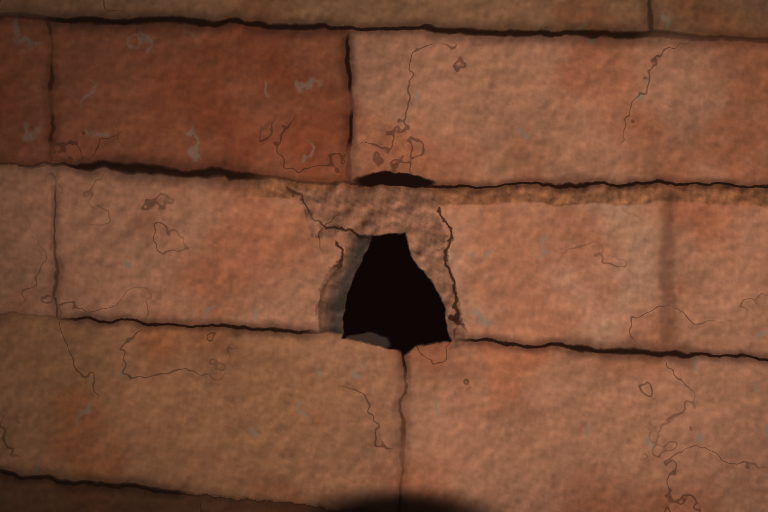
A WebGL 2 fragment shader for this texture:

```glsl
#version 300 es
precision highp float;
// Weathered brick wall with sloping joints and a dark broken hole in the middle.
uniform vec2 u_resolution;
out vec4 outColor;

const vec3 RED = vec3(0.46, 0.26, 0.175);
const vec3 ROSE = vec3(0.575, 0.385, 0.285);
const vec3 PALE = vec3(0.61, 0.435, 0.335);
const vec3 OCHRE = vec3(0.52, 0.345, 0.235);
const vec3 TOP = vec3(0.48, 0.33, 0.23);
const vec3 LOW = vec3(0.32, 0.20, 0.13);
const vec3 MORTAR = vec3(0.46, 0.285, 0.18);
const vec3 RIM = vec3(0.46, 0.305, 0.225);
const vec3 ASH = vec3(0.25, 0.20, 0.165);
const vec3 SHADOW = vec3(0.10, 0.05, 0.033);
const vec3 VOID = vec3(0.05, 0.022, 0.018);
const vec3 FLECK = vec3(0.45, 0.42, 0.37);
const float RELIEF = 0.38, GRAIN = 0.22, WARP = 0.022;

float hash(vec2 p) { return fract(sin(dot(p, vec2(127.1, 311.7))) * 43758.5); }

float noise(vec2 p) {
  vec2 i = floor(p), f = fract(p);
  f = f * f * (3.0 - 2.0 * f);
  return mix(mix(hash(i), hash(i + vec2(1, 0)), f.x),
             mix(hash(i + vec2(0, 1)), hash(i + vec2(1, 1)), f.x), f.y);
}

float fbm(vec2 p) {
  float sum = 0.0, amp = 0.5;
  for (int i = 0; i < 5; i++, amp *= 0.5) {
    sum += amp * noise(p);
    p = mat2(1.6, 1.2, -1.2, 1.6) * p + 7.3;
  }
  return sum;
}

float line(float d, float w) {
  return 1.0 - smoothstep(w * 0.2, w + 1.0 / u_resolution.y, abs(d));
}

// Crisp gap with a soft worn edge around it
float joint(float d, float w) {
  return max(0.92 * line(d, w), 0.38 * line(d, w * 2.0 + 0.009));
}

float span(float x, float a, float b) {
  return smoothstep(a - 0.03, a + 0.03, x) * (1.0 - smoothstep(b - 0.03, b + 0.03, x));
}

float segment(vec2 p, vec2 a, vec2 b) {
  p -= a; b -= a;
  return length(p - b * clamp(dot(p, b) / dot(b, b), 0.0, 1.0));
}

float inside(float d) { return 1.0 - smoothstep(-0.003, 0.003, d); }

void main() {
  vec2 uv = gl_FragCoord.xy / u_resolution * vec2(1.5, 1.0);
  vec2 rough = vec2(fbm(uv * 24.0), fbm(uv * 24.0 + 40.0)) - 0.48;
  vec2 p = uv + rough * WARP;

  // Distance above each bed joint, and the course between them
  vec4 bed = p.y - vec4(0.966 - 0.028 * p.x, 0.681 - 0.042 * smoothstep(0.0, 0.85, p.x),
                        0.387 - 0.058 * p.x, 0.074 - 0.1 * p.x);
  vec4 above = step(0.0, bed);
  vec4 row = above - vec4(0.0, above.xyz);

  // Brick colours
  vec3 upper = mix(RED, ROSE * 0.97, smoothstep(0.67, 0.70, p.x));
  vec3 middle = mix(ROSE, PALE, span(p.x, 0.8, 1.29));
  vec3 lower = mix(OCHRE, ROSE, smoothstep(0.45, 0.95, p.x));
  vec3 col = row.x * TOP + row.y * upper + row.z * middle + row.w * lower + (1.0 - above.w) * LOW;
  col *= mix(vec3(1), vec3(0.96, 0.86, 0.80), smoothstep(0.45, 0.75, fbm(uv * 6.0 + 3.0)));

  // Mortar ledge and crumbled plug over the hole
  float ledge = smoothstep(0.42, 0.55, p.x) * inside(abs(bed.y + 0.018) - 0.02);
  col = mix(col, MORTAR, ledge * 0.85);
  float plug = inside(max(abs(p.x - 0.72 + 0.35 * (p.y - 0.59)) - 0.13, abs(p.y - 0.585) - 0.048));
  col = mix(col, RIM, plug * 0.85);

  // Upright joints, worn and partly filled
  float gaps = smoothstep(0.25, 0.6, noise(uv * vec2(12, 20) + 5.0));
  float wear = 0.4 + 1.2 * noise(uv * vec2(17, 15));
  float dark = row.y * joint(p.x - 0.683, 0.008 * wear) * (0.4 + 0.6 * gaps);
  dark = max(dark, row.y * joint(p.x - 0.1, 0.006) * (0.3 + 0.4 * gaps));
  dark = max(dark, row.z * joint(p.x - 0.11, 0.003) * (0.2 + 0.35 * gaps));
  dark = max(dark, row.z * line(p.x - 1.305, 0.022) * 0.22);
  dark = max(dark, row.w * joint(p.x - 0.787, 0.006 * wear) * (0.35 + 0.6 * gaps));
  dark = max(dark, row.x * joint(p.x - 1.27, 0.006) * 0.65);

  // Bed joints, open along some spans and filled along others
  vec4 open = vec4(0.6 + 0.4 * span(p.x, 0.1, 1.26),
                   0.5 + 0.5 * max(span(p.x, 0.12, 0.5), span(p.x, 0.69, 1.6)),
                   0.25 + 0.75 * max(span(p.x, 0.13, 0.61), span(p.x, 0.9, 1.6)),
                   0.35 + 0.6 * span(p.x, -0.1, 0.36));
  vec4 width = vec4(0.007, 0.003 + 0.006 * span(p.x, 0.17, 0.5),
                    0.003 + 0.005 * span(p.x, 1.12, 1.36), 0.005);
  for (int i = 0; i < 4; i++) dark = max(dark, open[i] * joint(bed[i], width[i] * (0.4 + wear)));
  dark = max(dark, inside(length((p - vec2(0.77, 0.647)) * vec2(0.25, 1.43)) - 0.02));

  // Hole profile, widening downwards, and its broken rims
  float drop = (0.54 - p.y) / 0.22;
  float left = 0.722 - 0.054 * smoothstep(0.0, 0.65, drop) - p.x;
  float right = p.x - 0.79 - 0.087 * smoothstep(-0.1, 0.8, drop);
  float hole = max(max(left, right), max(p.y - 0.542, 0.314 + 0.22 * abs(p.x - 0.79) - p.y));
  float leftRim = inside(max(abs(left - 0.022) - 0.022, abs(p.y - 0.447) - 0.097));
  float rightEdge = 0.855 + 0.05 * smoothstep(0.62, 0.34, p.y);
  float rightRim = inside(max(max(-right, p.x - rightEdge), abs(p.y - 0.47) - 0.15));
  col = mix(col, mix(ASH, RIM * 0.85, smoothstep(0.012, 0.04, left)), leftRim);
  col = mix(col, RIM, 0.85 * rightRim);

  // Cracks fading in and out, and hairlines along noise contours
  vec2 q = p + rough * 0.035;
  float crack = segment(q, vec2(0.57, 0.635), vec2(0.635, 0.56));
  crack = min(crack, segment(q, vec2(0.635, 0.56), vec2(0.72, 0.54)));
  crack = min(crack, segment(q, vec2(0.665, 0.52), vec2(0.622, 0.38)));
  crack = min(crack, segment(q, vec2(0.86, 0.60), vec2(0.90, 0.35)));
  dark = max(dark, (0.2 + 0.5 * gaps) * line(crack, 0.004));
  float hair = line(fbm(uv * 6.0 + 60.0) - 0.5, 0.008);
  dark = max(dark, 0.35 * hair * smoothstep(0.55, 0.75, noise(uv * 7.0 + 31.0)));

  // Relief, grain and bluish lime flecks
  float bump = fbm(uv * 38.0) - fbm(uv * 38.0 + vec2(-0.2, 0.3));
  float crumbly = max(max(ledge, plug), max(leftRim, rightRim));
  col *= 1.0 + bump * RELIEF * (1.0 + 2.2 * crumbly);
  col *= 1.0 + GRAIN * (fbm(uv * 100.0) - 0.48) + 0.26 * (fbm(uv * 7.0 + 20.0) - 0.48);
  vec2 cell = floor(uv * 9.0), spot = fract(uv * 9.0) - 0.5 + rough * 0.9;
  spot += 0.5 * vec2(hash(cell), hash(cell + 9.0)) - 0.25;
  float fleck = step(0.68, hash(cell + 4.0)) * smoothstep(0.16, 0.03, length(spot * vec2(1.5, 0.8)));
  col = mix(col, FLECK, 0.5 * fleck * (1.0 - crumbly));
  col = mix(col, SHADOW, dark);

  // Dark interior with a dim stone on its sill
  float stone = inside(length((p - vec2(0.715, 0.332)) * vec2(0.44, 1.05)) - 0.02);
  col = mix(col, mix(VOID, ASH, 0.75 * stone), inside(hole));

  // Light falling off to the edges, with a cast shadow at the foot
  col *= 1.05 - 0.45 * smoothstep(0.35, 1.05, length((uv - vec2(1.0, 0.5)) * vec2(0.8, 1.15)));
  float foot = smoothstep(1.25, 0.4, length((uv - vec2(0.78, -0.01)) * vec2(5, 18)));
  outColor = vec4(mix(col, SHADOW * 0.5, 0.92 * foot), 1.0);
}
```
